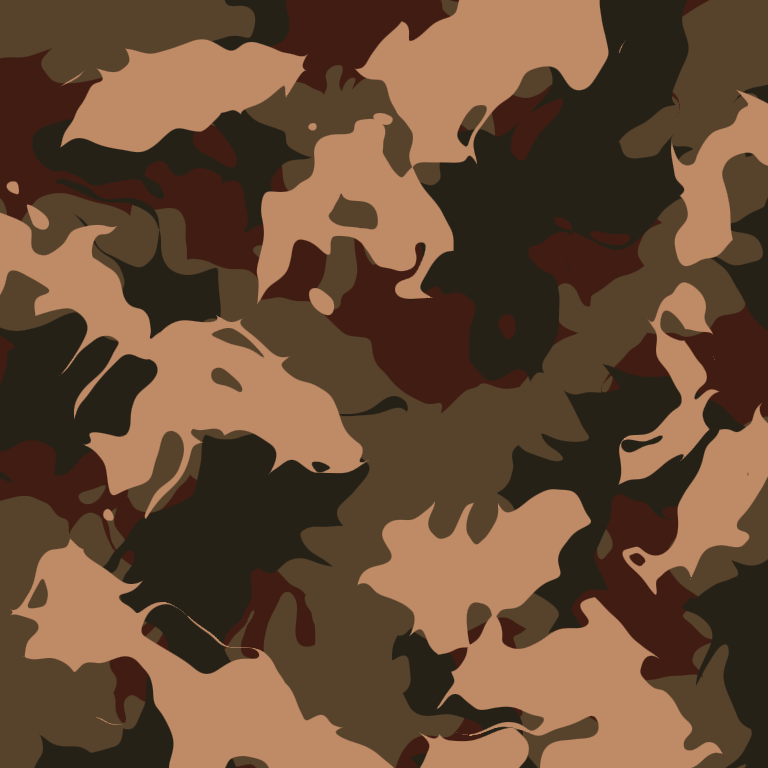
This pattern is drawn by a Shadertoy shader. Its source:

```glsl
// Woodland camouflage: ragged bent blobs in maroon, black and tan over olive.

vec2 hash22(vec2 p) {
    vec3 q = fract(p.xyx * vec3(0.1031, 0.1030, 0.0973));
    q += dot(q, q.yzx + 33.33);
    return fract((q.xx + q.yz) * q.zy);
}

// Two channels of smooth value noise, from -1 to 1
vec2 noise2(vec2 p) {
    vec2 i = floor(p), f = fract(p);
    f = f * f * f * (f * (f * 6.0 - 15.0) + 10.0);
    vec2 low = mix(hash22(i), hash22(i + vec2(1, 0)), f.x);
    vec2 high = mix(hash22(i + vec2(0, 1)), hash22(i + vec2(1, 1)), f.x);
    return 2.0 * mix(low, high, f.y) - 1.0;
}

float segmentDistance(vec2 p, vec2 end) {
    return length(p - end * clamp(dot(p, end) / dot(end, end), 0.0, 1.0));
}

vec2 direction(float angle) {
    return vec2(cos(angle), sin(angle));
}

// Signed distance to one two-armed blob per jittered grid cell
float blobField(vec2 p, float seed, float girth) {
    vec2 cell = floor(p);
    float nearest = 9.0;
    for (int y = -1; y <= 1; y++)
    for (int x = -1; x <= 1; x++) {
        vec2 id = cell + vec2(x, y);
        vec2 jitter = hash22(id + seed);
        vec2 pose = hash22(id + seed + 41.0);
        vec2 size = hash22(id + seed + 83.0);
        vec2 q = p - id - mix(vec2(0.28), vec2(0.72), jitter);
        float angle = 6.2832 * pose.x;
        float bend = mix(1.4, 3.6, pose.y);
        float reach = mix(0.18, 0.44, size.x);
        float radius = girth + 0.16 * (size.y - 0.5);
        float arms = min(segmentDistance(q, direction(angle) * reach),
                         segmentDistance(q, direction(angle + bend) * (0.62 - reach)));
        nearest = min(nearest, arms - radius);
    }
    return nearest;
}

// Coverage of one colour layer, with lobes and pointed, hooked tips
float camoLayer(vec2 uv, float cells, float seed, float girth) {
    vec2 p = mat2(0.83, 0.56, -0.56, 0.83) * uv * cells + hash22(vec2(seed)) * 5.0 + 4.0;
    vec2 warped = p + 0.13 * noise2(p * 2.1 + seed) + 0.08 * noise2(p * 5.3 + seed + 17.0);
    float spikes = abs(noise2(warped * 6.2 + seed + 29.0).x) - 0.28;
    float lobes = noise2(p * 9.0 + seed + 53.0).y;
    float d = blobField(warped, seed, girth) + 0.19 * spikes + 0.025 * lobes;
    return clamp(0.5 - d / max(fwidth(d), 1e-5), 0.0, 1.0);
}

void mainImage(out vec4 fragColor, in vec2 fragCoord) {
    vec2 uv = fragCoord / iResolution.y;
    vec3 olive = vec3(0.34, 0.26, 0.17);
    vec3 maroon = vec3(0.25, 0.11, 0.07);
    vec3 black = vec3(0.15, 0.13, 0.09);
    vec3 tan_ = vec3(0.75, 0.54, 0.40);

    // Paint from the ground upwards
    vec3 color = olive;
    color = mix(color, maroon, camoLayer(uv, 2.8, 11.0, 0.20));
    color = mix(color, black, camoLayer(uv, 2.7, 137.0, 0.20));
    color = mix(color, tan_, camoLayer(uv, 2.9, 271.0, 0.17));
    fragColor = vec4(color, 1.0);
}
```
